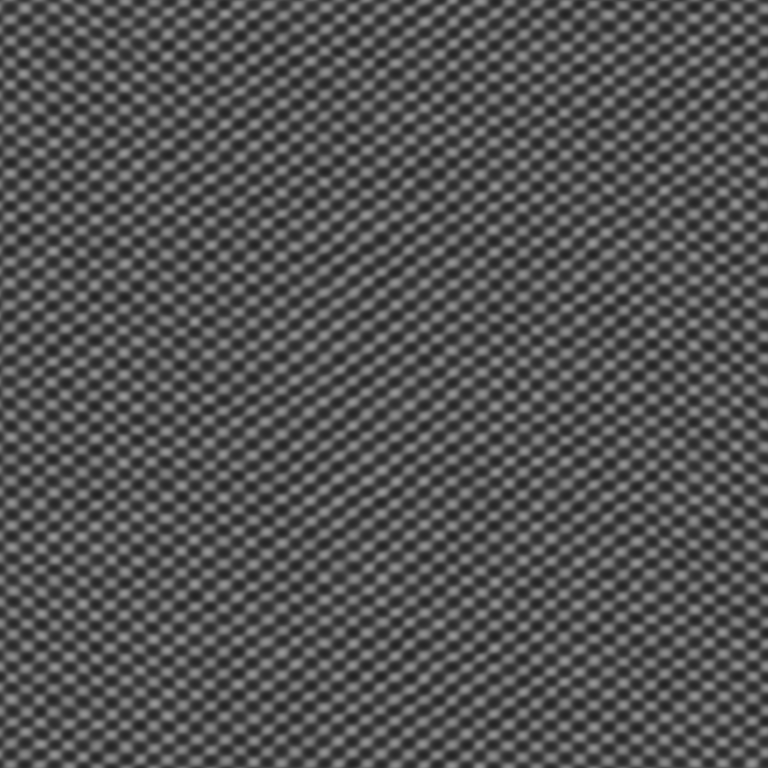
This texture is drawn by a Shadertoy shader. Its source:

```glsl
// Dark grey woven cloth: 27 by 35 staggered, rounded stitches.
// Two crossing diagonal waves form the weave; smooth noise bends the
// threads, shifts the balance of the diagonals and varies each stitch.

const float TAU = 6.2831853;

float hash(vec2 p) {
    p = fract(p * vec2(0.1031, 0.1137));
    p += dot(p, p.yx + 33.33);
    return fract((p.x + p.y) * p.x * 7.31);
}

float valueNoise(vec2 p) {
    vec2 cell = floor(p);
    vec2 f = fract(p);
    f = f * f * (3.0 - 2.0 * f);
    return mix(mix(hash(cell), hash(cell + vec2(1, 0)), f.x),
               mix(hash(cell + vec2(0, 1)), hash(cell + vec2(1, 1)), f.x), f.y);
}

void mainImage(out vec4 fragColor, in vec2 fragCoord) {
    vec2 uv = fragCoord / iResolution.xy;

    // Weave coordinates: rows sink by one repeat from left to right
    vec2 weave = vec2(27.0 * uv.x - 0.89, 35.0 * uv.y + uv.x - 0.63);

    // Slow bending of the cloth and small irregularities of the threads
    vec2 bend = vec2(valueNoise(uv * 4.0 + 3.0), valueNoise(uv * 4.0 + 19.0)) - 0.5;
    vec2 wobble = vec2(valueNoise(weave * 1.1 + 41.0), valueNoise(weave * 1.1 + 73.0)) - 0.5;
    vec2 phase = TAU * (weave + 0.12 * bend + 0.11 * wobble);

    // Rising diagonals grow stronger towards the middle
    float rising = 0.2 * exp(-8.0 * pow(uv.x - 0.52, 2.0))
                 + 0.25 * (valueNoise(uv * 9.0 + 57.0) - 0.5);
    float relief = 0.5 * ((1.0 - rising) * cos(phase.x + phase.y)
                        + (1.0 + rising) * cos(phase.x - phase.y));

    // Broaden the stitches and the gaps, then vary their strength
    relief *= 1.4 / (1.0 + 0.4 * abs(relief));
    relief *= 0.88 + 0.22 * valueNoise(weave * 1.7 + 11.0);

    float grey = 0.312 + 0.2 * relief + 0.045 * relief * relief;
    grey += 0.04 * (valueNoise(weave * vec2(1.2, 2.0) + 97.0) - 0.5);
    fragColor = vec4(vec3(grey), 1.0);
}
```
